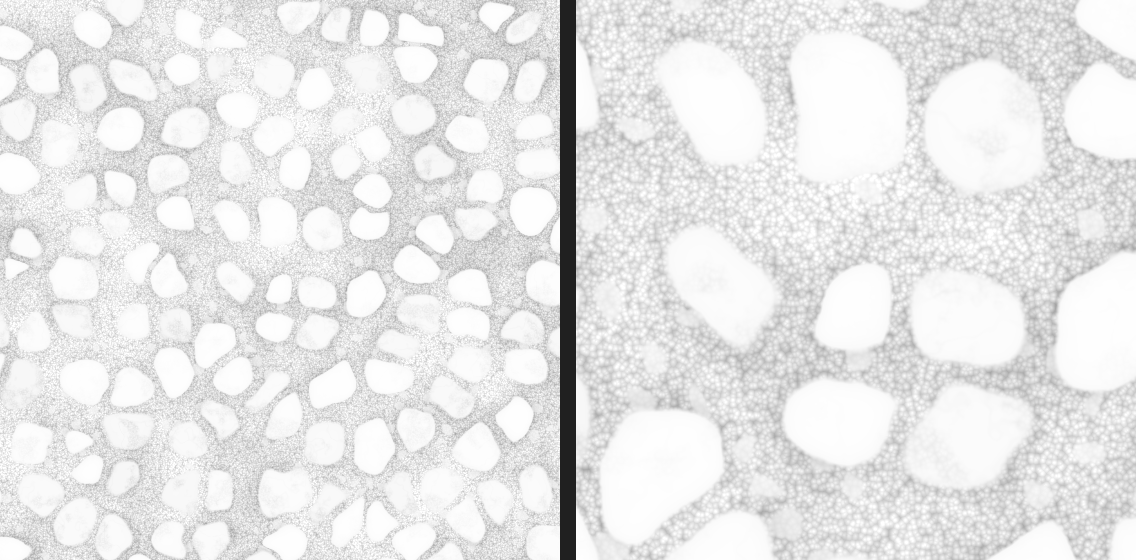
Left, the full canvas; right, a detail of the centre.
Reproduce this texture map procedurally as a Shadertoy shader.

```glsl
const float PEBBLE_GRID = 11.0;    // pebbles across the canvas
const float CHIP_GRID = 38.0;      // small stone chips across the canvas
const float CHIP_SHARE = 0.2;
const float JITTER = 0.78;
const float ROUNDING = 16.0;       // higher gives sharper pebble corners
const vec2 GAP = vec2(0.015, 0.075);
const vec2 EDGE_SOFTNESS = vec2(0.03, 0.085);
const vec2 GRAIN_GRID = vec2(150.0, 310.0);
const float GRAIN_CONTRAST = 0.27;
const float CLOUD_CONTRAST = 0.15;
const float SHADOW_DEPTH = 0.085;
const float VEIN_DEPTH = 0.035;
const vec3 CEMENT = vec3(0.888);
const vec3 STONE_DULL = vec3(0.968);
const vec3 STONE_BRIGHT = vec3(0.997);

vec2 hash2(vec2 p) {
    vec3 q = fract(p.xyx * vec3(0.1031, 0.1030, 0.0973));
    q += dot(q, q.yzx + 33.33);
    return fract((q.xx + q.yz) * q.zy);
}

float valueNoise(vec2 p) {
    vec2 i = floor(p), f = fract(p);
    f = f * f * (3.0 - 2.0 * f);
    vec2 e = vec2(0.0, 1.0);
    return mix(mix(hash2(i).x, hash2(i + e.yx).x, f.x),
               mix(hash2(i + e.xy).x, hash2(i + e.yy).x, f.x), f.y);
}

float layeredNoise(vec2 p) {
    float sum = 0.0, weight = 0.5;
    for (int i = 0; i < 4; i++) {
        sum += weight * valueNoise(p);
        p = mat2(1.6, 1.2, -1.2, 1.6) * p + 7.3;
        weight *= 0.5;
    }
    return sum / 0.9375;
}

// Distance to the nearest jittered point
float cellular(vec2 p) {
    vec2 base = floor(p);
    float nearest = 4.0;
    for (int y = -1; y <= 1; y++)
    for (int x = -1; x <= 1; x++) {
        vec2 cell = base + vec2(x, y);
        nearest = min(nearest, length(cell + hash2(cell) - p));
    }
    return nearest;
}

vec2 cellCentre(vec2 cell) {
    return cell + 0.5 + JITTER * (hash2(cell) - 0.5);
}

// Inward distance from the rounded cell wall, cut by a turned ellipse
float stoneDepth(vec2 p, out vec2 id) {
    vec2 base = floor(p), home = base, toHome = vec2(4.0);
    for (int y = -1; y <= 1; y++)
    for (int x = -1; x <= 1; x++) {
        vec2 cell = base + vec2(x, y);
        vec2 d = cellCentre(cell) - p;
        if (dot(d, d) < dot(toHome, toHome)) { toHome = d; home = cell; }
    }
    id = hash2(home + 51.7);
    vec2 form = hash2(home + 93.1);
    float angle = 6.2832 * id.x;
    vec2 axis = vec2(cos(angle), sin(angle));
    vec2 local = vec2(dot(toHome, axis), dot(toHome, vec2(-axis.y, axis.x)));
    vec2 radii = mix(vec2(0.50, 0.40), vec2(0.72, 0.55), form);
    float ellipse = (1.0 - length(local / radii)) * radii.y;

    float sum = exp(-ROUNDING * ellipse);
    for (int y = -2; y <= 2; y++)
    for (int x = -2; x <= 2; x++) {
        if (x == 0 && y == 0) continue;
        vec2 d = cellCentre(home + vec2(x, y)) - p;
        sum += exp(-ROUNDING * dot(0.5 * (toHome + d), normalize(d - toHome)));
    }
    return -log(sum) / ROUNDING;
}

void mainImage(out vec4 fragColor, in vec2 fragCoord) {
    vec2 uv = fragCoord / iResolution.y;
    float pixel = 1.0 / iResolution.y;
    float clouds = layeredNoise(uv * 9.0);
    float mottle = layeredNoise(uv * 38.0 + 17.0);
    float grain = 0.55 * cellular(uv * GRAIN_GRID.x) + 0.75 * cellular(uv * GRAIN_GRID.y);

    // Cement with light grit and cloudy patches
    vec3 color = CEMENT + CLOUD_CONTRAST * (clouds - 0.5) + 0.1 * (mottle - 0.5);
    color += GRAIN_CONTRAST * (0.6 - grain);

    // Pale chips between the pebbles
    vec2 chipId;
    vec2 chipWarp = 0.5 * vec2(mottle, layeredNoise(uv * 45.0 + 5.0));
    float chipDepth = stoneDepth(uv * CHIP_GRID + chipWarp, chipId) - 0.08;
    float chip = smoothstep(0.0, max(0.12, 1.5 * pixel * CHIP_GRID), chipDepth);
    color = mix(color, STONE_DULL, 0.8 * chip * step(1.0 - CHIP_SHARE, chipId.y));

    // Pebbles with slightly uneven outlines
    vec2 id;
    vec2 p = uv * PEBBLE_GRID;
    p += 0.22 * (vec2(valueNoise(p * 2.3), valueNoise(p * 2.3 + 31.0)) - 0.5);
    float depth = stoneDepth(p, id) - mix(GAP.x, GAP.y, id.y);
    depth += 0.07 * (mottle - 0.5);

    // Contact shadow in the cement, broken by the clouds
    float shadow = exp(-13.0 * max(-depth, 0.0));
    color -= SHADOW_DEPTH * shadow * smoothstep(0.25, 0.7, 1.0 - clouds);

    // Pebble face with faint veins, worn spots and a dim rim
    float wear = fract(id.x * 7.0 + id.y * 3.0);
    vec3 stone = mix(STONE_BRIGHT, STONE_DULL, wear * wear);
    float vein = 1.0 - smoothstep(0.0, 0.035, abs(layeredNoise(uv * 22.0 + id * 9.0) - 0.5));
    stone -= VEIN_DEPTH * vein * wear * mottle;
    stone -= 0.09 * wear * smoothstep(0.5, 0.75, mottle) * grain;
    stone -= 0.035 * exp(-22.0 * max(depth, 0.0));
    float softness = max(mix(EDGE_SOFTNESS.x, EDGE_SOFTNESS.y, wear), 1.5 * pixel * PEBBLE_GRID);
    color = mix(color, stone, smoothstep(0.0, softness, depth));

    fragColor = vec4(clamp(color, 0.0, 1.0), 1.0);
}
```
